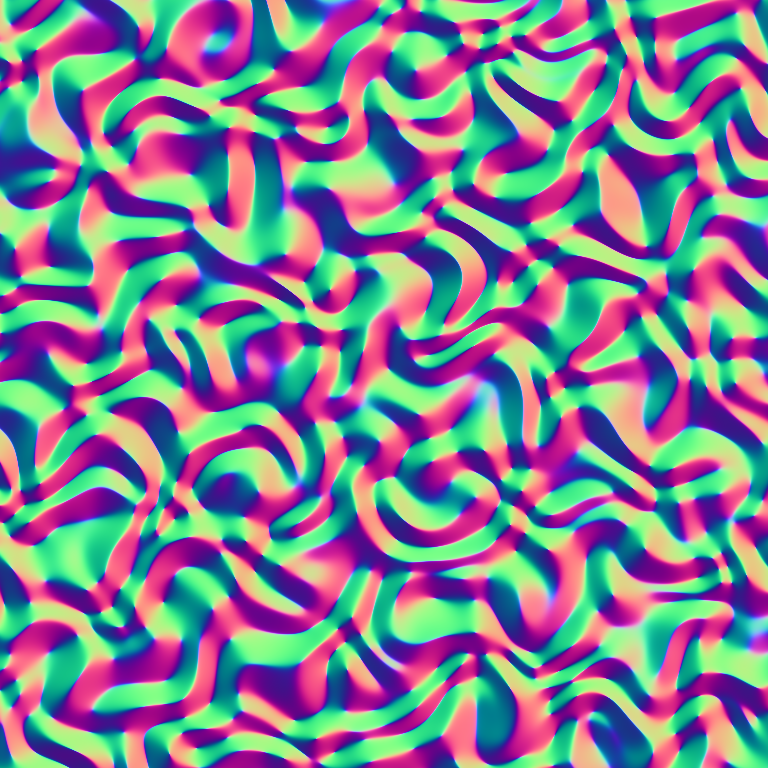
Give the GLSL for this background, as a WebGL 2 fragment shader.

```glsl
#version 300 es
precision highp float;

uniform vec2 u_resolution;
out vec4 fragColor;

const float TAU = 6.2831853;
const float GOLDEN_ANGLE = 2.3999632;

// Frequencies are in cycles per canvas height
const int RELIEF_WAVES = 52;
const vec2 RELIEF_BAND = vec2(5.5, 17.5);
const int WARP_WAVES = 18;
const vec2 WARP_BAND = vec2(3.5, 8.0);
const float WARP_AMOUNT = 0.015;
const vec2 STRETCH = vec2(0.94, 1.09);  // features slightly wider than tall
const float RELIEF_HEIGHT = 0.155;      // steepness of the surface
const float SLOPE_STEP = 0.0008;

float hash(float n) {
    n = fract(n * 0.1031);
    n *= n + 33.33;
    n *= n + n;
    return fract(n);
}

// Sum of plane waves in evenly spread directions, with unit variance
float layeredWaves(vec2 p, int count, vec2 band, float seed) {
    float sum = 0.0;
    for (int i = 0; i < count; i++) {
        float id = float(i) + seed;
        float angle = id * GOLDEN_ANGLE;
        float frequency = mix(band.x, band.y, hash(id * 1.37 + 11.3));
        float phase = TAU * hash(id * 2.71 + 47.9);
        vec2 direction = vec2(cos(angle), sin(angle));
        sum += sin(TAU * frequency * dot(direction, p) + phase);
    }
    return sum * sqrt(2.0 / float(count));
}

// Bent wave field: the warp curls the ridges and varies their width
float surfaceHeight(vec2 p) {
    vec2 warp = vec2(layeredWaves(p, WARP_WAVES, WARP_BAND, 101.0),
                     layeredWaves(p, WARP_WAVES, WARP_BAND, 233.0));
    vec2 bent = (p + WARP_AMOUNT * warp) * STRETCH;
    return RELIEF_HEIGHT * layeredWaves(bent, RELIEF_WAVES, RELIEF_BAND, 17.0);
}

void main() {
    vec2 p = gl_FragCoord.xy / u_resolution.y;

    // Surface slope by forward differences
    float height = surfaceHeight(p);
    vec2 slope = vec2(surfaceHeight(p + vec2(SLOPE_STEP, 0.0)) - height,
                      surfaceHeight(p + vec2(0.0, SLOPE_STEP)) - height) / SLOPE_STEP;

    // Unit normal shown as colour
    vec3 normal = normalize(vec3(-slope, 1.0));
    fragColor = vec4(0.5 + 0.5 * normal, 1.0);
}
```
